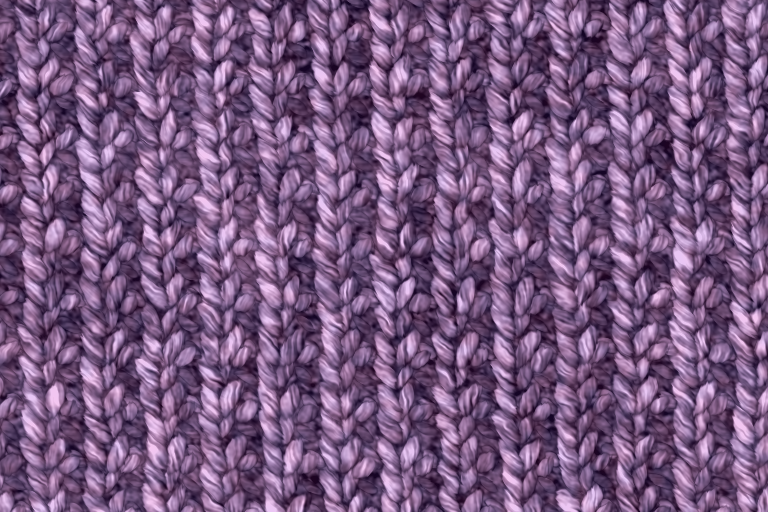
Write a Shadertoy shader that draws this texture.

```glsl
// Purple ribbed knitting: columns of plied V stitches with purl bumps in dark furrows.

const float COLUMNS = 13.0;
const float ROWS = 19.0;
const vec3 SHADOW_COLOR = vec3(0.195, 0.105, 0.235);
const vec3 LIGHT_COLOR = vec3(0.85, 0.705, 0.875);

float hash(vec2 p) {
    vec3 q = fract(vec3(p.xyx) * 0.1031);
    q += dot(q, q.yzx + 33.33);
    return fract((q.x + q.y) * q.z);
}

float noise(vec2 p) {
    vec2 i = floor(p), f = fract(p);
    f = f * f * (3.0 - 2.0 * f);
    return mix(mix(hash(i), hash(i + vec2(1, 0)), f.x),
               mix(hash(i + vec2(0, 1)), hash(i + vec2(1, 1)), f.x), f.y);
}

// Signed random value in -1..1 for one stitch part.
float jitter(vec2 id, float part) {
    return 2.0 * hash(id + part * vec2(17.3, 41.7)) - 1.0;
}

// Paints one oval of twisted yarn over the tone below it.
// q: offset from its centre, angle: lean from vertical, radius: half width and half length.
float paintYarn(float tone, vec2 q, float angle, vec2 radius, float gain, vec2 id, float part) {
    angle += 0.15 * jitter(id, part);
    radius *= 1.0 + 0.10 * jitter(id, part + 1.0);
    q += 0.08 * vec2(jitter(id, part + 2.0), jitter(id, part + 3.0));
    float s = sin(angle), c = cos(angle);
    float across = dot(q, vec2(c, -s));
    float along = dot(q, vec2(s, c));

    // Plies cross the oval at a slant and fray its outline.
    float ply = 0.87 * across + 0.5 * along + 0.10 * noise(q * 4.0 + id * 7.0);
    float coarse = noise(vec2(ply * 7.0, along * 2.0) + id * 13.0 + part) - 0.5;
    float fine = noise(vec2(ply * 13.0, along * 2.5) + id * 19.0 + part) - 0.5;
    float d = length(vec2(across, along) / radius) + 0.24 * fine;

    float dome = sqrt(max(0.0, 1.0 - d * d));
    float light = 0.12 + 0.56 * dome - 0.17 * across / radius.x + 0.08 * along / radius.y;
    light += (0.56 * coarse + 0.46 * fine) * (0.5 + 0.7 * dome);
    light += 0.06 * sin(ply * 30.0 + 6.0 * hash(id + part)) + 0.10 * jitter(id, part + 4.0);

    tone *= mix(0.5, 1.0, smoothstep(0.9, 1.25, d));
    return mix(tone, light * gain, smoothstep(1.08, 0.82, d));
}

// Dim, tangled yarn seen at the bottom of the furrows.
float furrowTone(vec2 p) {
    float tangle = noise(vec2(p.x * 3.0 + p.y * 2.0, p.y * 5.0 - p.x * 2.0));
    float fibre = noise(vec2(p.x * 4.0 - p.y * 4.0, p.x * 6.0 + p.y * 7.0));
    return -0.27 + 0.46 * tangle + 0.40 * fibre;
}

// One stitch: a purl bump on every second row, then both legs of the V.
float paintStitch(float tone, vec2 q, vec2 id) {
    float even = 1.0 - mod(id.y, 2.0);
    if (even > 0.5) {
        tone = paintYarn(tone, q - vec2(1.22, -0.12), -0.7, vec2(0.24, 0.42), 0.75, id, 31.0);
        tone = paintYarn(tone, q - vec2(0.94, -0.38), 0.85, vec2(0.30, 0.47), 0.88, id, 1.0);
    } else {
        tone = paintYarn(tone, q - vec2(1.0, -0.15), -0.9, vec2(0.20, 0.45), 0.42, id, 7.0);
    }
    vec2 rightPlace = vec2(0.28 + 0.13 * even, 0.0);
    vec2 rightSize = vec2(0.27, 0.64) + vec2(0.06, 0.12) * even;
    float rightGain = 0.90 + 0.13 * even;
    tone = paintYarn(tone, q - rightPlace, 0.36 + 0.10 * even, rightSize, rightGain, id, 13.0);
    return paintYarn(tone, q - vec2(-0.33, 0.04), -0.38, vec2(0.36, 0.80), 1.08, id, 19.0);
}

void mainImage(out vec4 fragColor, in vec2 fragCoord) {
    vec2 uv = fragCoord / iResolution.xy;
    vec2 p = uv * vec2(1.5, 1.0) * ROWS;
    float pitch = 1.5 * ROWS / COLUMNS;

    // Columns lean slightly and wander, rows drift a little.
    vec2 k = p;
    k.x += 0.45 * (uv.y - 0.5) + 0.25 * (noise(p * vec2(0.25, 0.4)) - 0.5);
    k.y += 0.3 + 0.35 * (noise(p * vec2(0.35, 0.15) + 31.0) - 0.5);
    k += 0.12 * (vec2(noise(p * 1.7 + 5.0), noise(p * 1.7 + 77.0)) - 0.5);

    float nearColumn = floor(k.x / pitch - 0.19);
    float nearRow = floor(k.y);
    float tone = furrowTone(k);

    // Upper stitches lie over the lower ones.
    for (int j = -2; j <= 2; j++) {
        for (int i = -1; i <= 1; i++) {
            vec2 id = vec2(nearColumn + float(i), nearRow + float(j)) + 40.0;
            vec2 centre = vec2((id.x - 39.31) * pitch, id.y - 39.5);
            tone = paintStitch(tone, k - centre, id);
        }
    }

    // Fuzz, uneven stitches and broad unevenness of the dye.
    tone += 0.16 * (noise(p * 8.0) - 0.5) + 0.16 * (noise(p * 0.9 + 3.0) - 0.5);
    tone += 0.12 * (noise(p * 0.25 + 9.0) - 0.5);
    tone = 0.41 + 1.10 * (tone - 0.37);
    vec3 color = mix(SHADOW_COLOR, LIGHT_COLOR, clamp(tone, -0.15, 1.12));

    // Lit plies turn slightly pink, hue shifts between plies.
    color += vec3(0.06, 0.0, -0.02) * (noise(p * 2.5 + 60.0) - 0.5);
    color.g -= 0.02 * smoothstep(0.2, 0.6, tone) * smoothstep(1.1, 0.7, tone);
    fragColor = vec4(clamp(color, 0.0, 1.0), 1.0);
}
```
